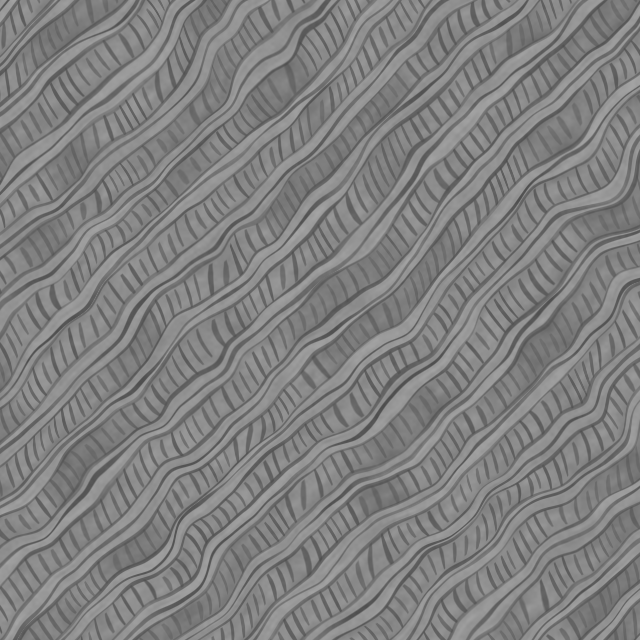
A WebGL 1 fragment shader for this pattern:

```glsl
precision highp float;

uniform vec2 u_resolution;

#define BANDS 13.9        // bands per unit, measured across them
#define RUNGS 53.0        // rungs per unit, measured along a band
#define ANGLE 0.765       // direction of the bands, in radians
#define WAVE 0.56         // sideways wander of the bands
#define STRAND_HALF 0.205 // half width of a strand pair, in bands
#define LEAN 0.34         // slant of the rungs
#define SOFT 0.0013       // edge softness, in canvas units
#define STRAND_TONE 0.585
#define CELL_TONE 0.558
#define INK_TONE 0.315
#define PATCH_DEPTH 0.065 // darkening of the shaded stretches
#define GRAIN 0.026

float hash(vec2 p) {
  return fract(sin(dot(p, vec2(127.1, 311.7))) * 43758.5453);
}

float noise(vec2 p) {
  vec2 i = floor(p), f = fract(p);
  f = f * f * (3.0 - 2.0 * f);
  return mix(mix(hash(i), hash(i + vec2(1.0, 0.0)), f.x),
             mix(hash(i + vec2(0.0, 1.0)), hash(i + vec2(1.0, 1.0)), f.x), f.y);
}

// Noise along one band, centred on zero and independent for each id and seed.
float drift(float along, float id, float seed) {
  return noise(vec2(along + seed * 3.7, id * 17.0 + seed)) - 0.5;
}

float stroke(float dist, float halfWidth, float soft) {
  return 1.0 - smoothstep(halfWidth - soft, halfWidth + soft, abs(dist));
}

// Ink line that swells, thins and fades along its length.
float inkLine(float dist, float along, float id, float seed) {
  float swell = drift(along * 15.0, id, seed) + 0.5;
  float strength = drift(along * 11.0, id, seed + 4.0) + 0.5;
  float halfWidth = mix(0.014, 0.052, swell);
  return stroke(dist, halfWidth, SOFT * BANDS) * mix(0.42, 1.0, strength);
}

// Shaded cells crossed by slanted, bowed rungs.
float ladder(float along, float across, float row) {
  float shade = smoothstep(0.54, 0.85, drift(along * 9.0, row, 1.0) + 0.5);
  float slant = LEAN + 0.6 * drift(along * 9.0, row, 2.0);
  float bow = 1.6 * drift(along * 7.0, row, 3.0);
  float q = along + (slant * across + bow * across * across) / BANDS;
  q = q * RUNGS + 1.5 * drift(along * 14.0, row, 5.0);

  float id = floor(q);
  float pick = hash(vec2(id, row * 3.0 + 0.5));
  float pick2 = hash(vec2(id + 41.0, row * 5.0 + 0.3));
  float offset = fract(q) - 0.5 - 0.22 * (pick - 0.5);

  // Cell tone: soft rounding, cell differences and broad dark stretches.
  float tone = CELL_TONE + 0.04 * drift(along * 24.0, row, 6.0);
  tone += 0.05 * (noise(vec2(along * 30.0, row * 9.0 + across * 7.0)) - 0.5);
  tone -= 0.4 * across * across;
  tone -= PATCH_DEPTH * shade;

  // Rung: slightly tapered, uneven in weight, length and place.
  float shifted = across - 0.08 * (pick - 0.5);
  float reach = mix(0.21, 0.33, pick2);
  float taper = 1.0 - 0.4 * smoothstep(0.3 * reach, reach, abs(shifted));
  float halfWidth = mix(0.0023, 0.0037, pick) * taper;
  float rung = stroke(offset / RUNGS, halfWidth, SOFT);
  rung *= 1.0 - smoothstep(reach - 0.03, reach + 0.01, abs(shifted));
  rung *= mix(0.58, 0.9, pick2) * (1.0 - 0.3 * shade);
  return mix(tone, INK_TONE + 0.03, rung);
}

void main() {
  vec2 p = gl_FragCoord.xy / u_resolution.y;
  vec2 dir = vec2(cos(ANGLE), sin(ANGLE));
  float along = dot(p, dir);
  float v = dot(p, vec2(dir.y, -dir.x)) * BANDS;

  // Wavy band coordinate.
  float wander = noise(vec2(along * 11.0, v * 0.5)) - 0.5;
  float sway = noise(vec2(along * 5.0 + 9.0, v * 0.3 + 5.0)) - 0.5;
  float ripple = noise(vec2(along * 24.0 + 3.0, v * 0.8 + 2.0)) - 0.5;
  v += WAVE * (wander + 0.4 * sway) + 0.17 * ripple;

  float row = floor(v);
  float tone = ladder(along, v - row - 0.5, row);

  // Strand pair between two ladders, with its own uneven borders.
  float id = floor(v + 0.5);
  float x = v - id;
  float low = -STRAND_HALF + 0.14 * drift(along * 11.0, id, 7.0);
  float high = STRAND_HALF + 0.14 * drift(along * 11.0, id, 8.0);
  float middle = 0.18 * drift(along * 11.0, id, 9.0);
  float inside = stroke(x - 0.5 * (low + high), 0.5 * (high - low), SOFT * BANDS);
  float side = step(middle, x);
  float strand = STRAND_TONE + 0.05 * drift(along * 8.0, id, 10.0 + side);
  strand += 0.05 * (noise(vec2(along * 22.0, v * 15.0)) - 0.5);
  tone = mix(tone, strand, inside);

  // Three ink lines: both borders and the gap between the strands.
  float ink = inkLine(x - middle, along, id, 12.0);
  ink = max(ink, 0.85 * inkLine(x - low, along, id, 13.0));
  ink = max(ink, 0.85 * inkLine(x - high, along, id, 14.0));
  tone = mix(tone, INK_TONE, ink);

  // Fine mottling.
  tone += GRAIN * (noise(p * 190.0) + noise(p * 80.0) - 1.0);
  gl_FragColor = vec4(vec3(tone), 1.0);
}
```
